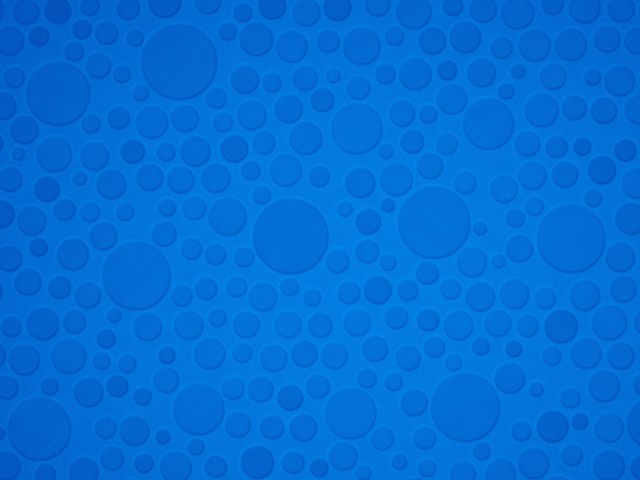
Write a Shadertoy shader that draws this texture.

```glsl
// Blue sheet of softly embossed round discs of mixed sizes, packed without overlap.

const vec3  DEEP_BLUE  = vec3(0.01, 0.345, 0.755);
const vec3  LIGHT_BLUE = vec3(0.01, 0.50, 0.89);
const float BIG_CELL   = 0.32;    // spacing of the large discs
const float SMALL_CELL = 0.073;   // spacing of the small discs
const float GAP        = 0.008;   // least space between two discs
const float MIN_RADIUS = 0.013;
const float MAX_RADIUS = 0.046;   // limit for the small discs
const float GROWTH     = 1.3;     // how far a disc may exceed its wanted radius
const float GROUND_TONE = 0.92;
const float DISC_TONE   = 0.74;
const float VIGNETTE    = 1.6;
const vec2  LIGHT_DIR   = vec2(-0.45, 0.89);

vec3 hash3(vec2 p) {
    vec3 q = fract(p.xyx * vec3(0.1031, 0.1030, 0.0973));
    q += dot(q, q.yxz + 33.33);
    return fract((q.xxy + q.yzz) * q.zyx);
}

// Jittered point of a lattice whose odd rows are shifted by half a cell
vec2 latticePoint(vec2 id, vec2 random, float jitter, float cell) {
    float stagger = 0.5 * mod(id.y, 2.0) - 0.25;
    return (id + 0.5 + vec2(stagger, 0.0) + jitter * (random - 0.5)) * cell;
}

// Keeps the disc whose rim is nearest: xy = centre, z = signed distance, w = seed
vec4 nearer(vec4 best, vec2 p, vec2 centre, float radius, float seed) {
    float d = length(p - centre) - radius;
    return d < best.z ? vec4(centre, d, seed) : best;
}

// Vector from b to a, as long as two discs with these radii overlap
vec2 overlap(vec2 a, vec2 b, float radii) {
    float d = distance(a, b);
    return (a - b) / max(d, 1e-4) * max(radii + GAP - d, 0.0);
}

vec4 nearestDisc(vec2 p) {
    vec4 best = vec4(p + 1.0, 1.0, 0.0);
    vec3 bigs[10];
    vec3 seeds[56];
    vec3 discs[28];
    int bigCount = 0, seedCount = 0, discCount = 0;

    // Large discs
    for (int y = -2; y <= 2; y++)
    for (int x = -2; x <= 2; x++) {
        vec2 id = floor(p / BIG_CELL) + vec2(x, y);
        vec3 h = hash3(id + 71.0);
        vec2 c = latticePoint(id, h.xy, 0.46, BIG_CELL);
        if (distance(c, p) > 0.42 || bigCount >= 10) continue;
        float r = h.z < 0.35 ? 0.053 : mix(0.060, 0.082, (h.z - 0.35) / 0.65);
        bigs[bigCount++] = vec3(c, r);
        best = nearer(best, p, c, r, h.z);
    }
    if (best.z < -0.012) return best;

    // Small seeds, pushed evenly into the space around the large discs
    for (int y = -4; y <= 4; y++)
    for (int x = -4; x <= 4; x++) {
        vec2 id = floor(p / SMALL_CELL) + vec2(x, y);
        vec3 h = hash3(id + 13.0);
        vec2 c = latticePoint(id, h.xy, 0.42, SMALL_CELL);
        for (int i = 0; i < bigCount; i++) {
            vec2 away = c - bigs[i].xy;
            float dd = dot(away, away), ring = bigs[i].z + GAP + 0.012;
            if (dd < 4.0 * ring * ring)
                c = bigs[i].xy + away * sqrt(ring * ring / max(dd, 1e-7) + 0.75);
        }
        if (distance(c, p) > 0.24 || seedCount >= 56) continue;
        bool blocked = false;
        for (int i = 0; i < bigCount; i++)
            blocked = blocked || distance(c, bigs[i].xy) < bigs[i].z + GAP + MIN_RADIUS;
        if (!blocked) seeds[seedCount++] = vec3(c, mix(0.019, 0.043, h.z));
    }

    // One relaxation step, which separates crowded seeds
    for (int i = 0; i < seedCount; i++) {
        vec3 s = seeds[i];
        if (distance(s.xy, p) > 0.15 || discCount >= 28) continue;
        vec2 push = vec2(0.0);
        for (int j = 0; j < seedCount; j++)
            push += 0.4 * overlap(s.xy, seeds[j].xy, s.z + seeds[j].z);
        for (int j = 0; j < bigCount; j++)
            push += 0.7 * overlap(s.xy, bigs[j].xy, s.z + bigs[j].z);
        discs[discCount++] = vec3(s.xy + push, s.z);
    }

    // Each small disc near the point grows until it meets its share of the space
    for (int i = 0; i < discCount; i++) {
        vec3 s = discs[i];
        if (distance(s.xy, p) > MAX_RADIUS + 0.014) continue;
        float r = min(s.z * GROWTH, MAX_RADIUS);
        for (int j = 0; j < discCount; j++) {
            float d = distance(s.xy, discs[j].xy) - GAP;
            float share = max(0.5 * (d + s.z - discs[j].z), d - min(discs[j].z * GROWTH, MAX_RADIUS));
            if (j != i) r = min(r, share);
        }
        for (int j = 0; j < bigCount; j++)
            r = min(r, distance(s.xy, bigs[j].xy) - bigs[j].z - GAP);
        if (r > MIN_RADIUS) best = nearer(best, p, s.xy, r, s.z);
    }
    return best;
}

void mainImage(out vec4 fragColor, in vec2 fragCoord) {
    vec2 p = fragCoord / iResolution.y;
    vec4 disc = nearestDisc(p);
    float soft = max(0.0014, 0.7 / iResolution.y);
    float inside = 1.0 - smoothstep(-soft, soft, disc.z);
    float facing = dot(normalize(p - disc.xy + 1e-5), LIGHT_DIR);

    // Flat tones, a few discs darker than the rest
    float seed = fract(disc.w * 7919.0);
    float discTone = DISC_TONE + 0.16 * (seed - 0.5) - 0.26 * smoothstep(0.68, 0.95, seed);
    float tone = mix(GROUND_TONE, discTone, inside);

    // Shaded rim within a pale outline
    float rimOffset = (disc.z + 0.001) / 0.0030, outlineOffset = (disc.z - 0.0045) / 0.0028;
    float rim = exp(-rimOffset * rimOffset);
    float outline = exp(-outlineOffset * outlineOffset);
    tone += rim * (0.24 * facing - 0.20) + outline * (0.11 + 0.08 * facing);

    // Uneven light, faint mottling and grain
    vec2 fromCentre = (fragCoord / iResolution.xy - vec2(0.56, 0.44)) * vec2(1.0, 0.85);
    tone -= VIGNETTE * dot(fromCentre, fromCentre);
    tone += 0.016 * (sin(p.x * 61.0 + 3.0 * sin(p.y * 37.0)) + sin(p.y * 83.0 + 2.0 * sin(p.x * 49.0)));
    tone += 0.12 * (hash3(floor(p * 384.0)).x - 0.5);

    fragColor = vec4(mix(DEEP_BLUE, LIGHT_BLUE, clamp(tone, -0.15, 1.15)), 1.0);
}
```
